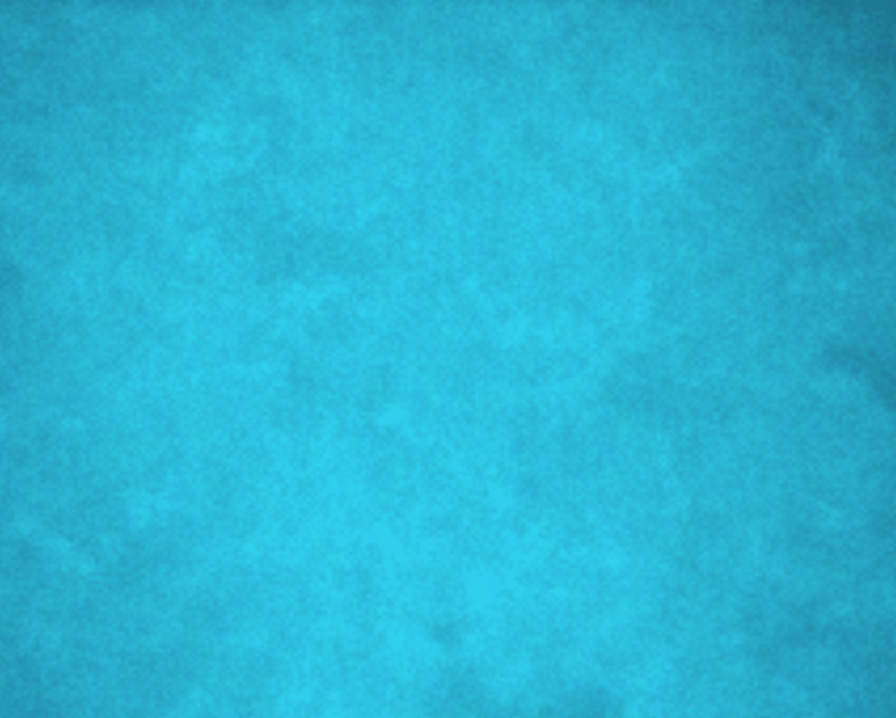
This texture is drawn by a Shadertoy shader. Its source:

```glsl
const vec3 DEEP_CYAN = vec3(0.130, 0.550, 0.660);
const vec3 LIGHT_CYAN = vec3(0.180, 0.785, 0.900);
const vec3 TINT_SHIFT = vec3(0.0, 0.022, -0.022);

const vec2 GLOW_CENTRE = vec2(0.43, 0.40);
const float GLOW_LEVEL = 1.0;
const float FALLOFF_LEFT = 3.2;
const float FALLOFF_RIGHT = 2.4;
const float FALLOFF_Y = 0.95;
const float CORNER_SHADE = 0.22;
const float TOP_EDGE_SHADE = 0.20;

const float CLOUD_SCALE = 3.4;
const float CLOUD_WARP = 0.35;
const float CLOUD_CONTRAST = 0.50;
const float SMUDGE_SCALE = 6.5;
const float SMUDGE_SHADE = 0.26;
const float MOTTLE_SCALE = 26.0;
const float MOTTLE_CONTRAST = 0.55;
const float WISP_SCALE = 17.0;
const float WISP_LIGHT = 0.20;
const float GRAIN_SCALE = 170.0;
const float GRAIN_CONTRAST = 0.22;
const float TINT_SCALE = 45.0;

float hash(vec2 p) {
    return fract(sin(dot(p, vec2(127.1, 311.7))) * 43758.5453);
}

float valueNoise(vec2 p) {
    vec2 cell = floor(p);
    vec2 f = fract(p);
    f = f * f * (3.0 - 2.0 * f);
    float low = mix(hash(cell), hash(cell + vec2(1.0, 0.0)), f.x);
    float high = mix(hash(cell + vec2(0.0, 1.0)), hash(cell + vec2(1.0, 1.0)), f.x);
    return mix(low, high, f.y);
}

// Fractal noise in 0..1, each octave rotated to hide the lattice
float fbm(vec2 p, int octaves, float gain) {
    const mat2 TURN = mat2(1.6, 1.2, -1.2, 1.6);
    float sum = 0.0;
    float weight = 1.0;
    float total = 0.0;
    for (int i = 0; i < octaves; i++) {
        sum += weight * valueNoise(p);
        total += weight;
        p = TURN * p + 17.3;
        weight *= gain;
    }
    return sum / total;
}

// Uneven light: bright left of centre, dim at the sides and upper right
float lighting(vec2 uv) {
    vec2 d = uv - GLOW_CENTRE;
    float falloffX = d.x < 0.0 ? FALLOFF_LEFT : FALLOFF_RIGHT;
    float light = GLOW_LEVEL - falloffX * d.x * d.x - FALLOFF_Y * d.y * d.y;
    light -= CORNER_SHADE * smoothstep(0.35, 0.0, length(1.0 - uv));
    light -= TOP_EDGE_SHADE * smoothstep(0.98, 1.0, uv.y) * (1.0 - 0.6 * uv.x);
    return light;
}

void mainImage(out vec4 fragColor, in vec2 fragCoord) {
    vec2 uv = fragCoord / iResolution.xy;
    vec2 p = fragCoord / iResolution.y;

    // Soft clouds with ragged borders
    vec2 warp = vec2(fbm(p * 7.0 + 3.1, 4, 0.6), fbm(p * 7.0 + 41.7, 4, 0.6)) - 0.5;
    float cloud = fbm(p * CLOUD_SCALE + warp * CLOUD_WARP + 8.4, 5, 0.5) - 0.5;

    // Darker smudges, strongest towards the lower right
    float smudge = smoothstep(0.55, 0.78, fbm(p * SMUDGE_SCALE + warp + 23.0, 5, 0.5));
    smudge *= mix(0.4, 1.0, smoothstep(0.3, 0.8, uv.x - 0.5 * uv.y + 0.25));

    // Fine mottling, pale broken wisps and crisp grain
    float mottle = fbm(p * MOTTLE_SCALE + 61.0, 4, 0.85) - 0.5;
    float wisp = smoothstep(0.56, 0.80, fbm(p * WISP_SCALE + warp + 90.0, 4, 0.65));
    float grain = valueNoise(p * GRAIN_SCALE + 5.0) - 0.5;

    float tone = lighting(uv)
        + CLOUD_CONTRAST * cloud
        - SMUDGE_SHADE * smudge
        + MOTTLE_CONTRAST * mottle
        + WISP_LIGHT * wisp
        + GRAIN_CONTRAST * grain;

    // Slight drift between greener and bluer cyan
    float tint = fbm(p * TINT_SCALE + 130.0, 2, 0.7) - 0.5;
    vec3 color = mix(DEEP_CYAN, LIGHT_CYAN, clamp(tone, -0.35, 1.12));
    fragColor = vec4(color + TINT_SHIFT * tint, 1.0);
}
```
